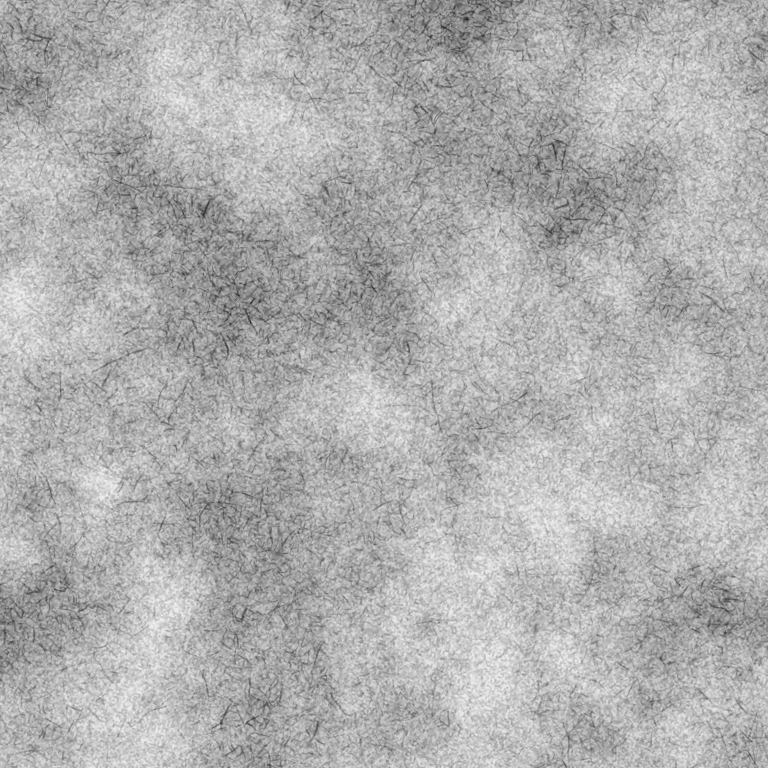
Write a Shadertoy shader that draws this texture.

```glsl
// Mottled grey fibrous paper: soft clouds, fine wrinkles and thin dark hair strokes.

float hash(vec2 p)
{
    vec3 q = fract(p.xyx * 0.1031);
    q += dot(q, q.yzx + 33.33);
    return fract((q.x + q.y) * q.z);
}

float noise(vec2 p)
{
    vec2 cell = floor(p), f = fract(p);
    f = f * f * (3.0 - 2.0 * f);
    return mix(mix(hash(cell), hash(cell + vec2(1, 0)), f.x),
               mix(hash(cell + vec2(0, 1)), hash(cell + vec2(1, 1)), f.x), f.y);
}

mat2 rotation(float angle)
{
    float c = cos(angle), s = sin(angle);
    return mat2(c, s, -s, c);
}

// Layered noise with a mean near 0.66.
float clouds(vec2 p)
{
    float sum = 0.0, amplitude = 0.5;
    for (int i = 0; i < 6; i++) {
        sum += amplitude * noise(p);
        p = rotation(0.4) * p * 2.03 + 17.3;
        amplitude *= 0.65;
    }
    return sum;
}

// Bent, tapered strokes, one per cell; spread is the angle range around both axes.
float strokes(vec2 uv, float cells, float spread, float seed)
{
    vec2 p = uv * cells + seed * 7.37;
    vec2 home = floor(p);
    float width = 0.0019 * cells;
    float ink = 0.0;
    for (int y = -1; y <= 1; y++)
    for (int x = -1; x <= 1; x++) {
        vec2 cell = home + vec2(x, y);
        vec2 id = cell + seed * 41.0 + 100.0;
        vec2 center = cell + vec2(hash(id), hash(id + 57.0));
        float turn = hash(id + 113.0);
        float angle = step(0.5, hash(id + 171.0)) * 1.5708 + (turn - 0.5) * spread;
        vec2 q = rotation(angle) * (p - center);
        float halfLength = mix(0.25, 0.85, hash(id + 229.0));
        float bend = (hash(id + 283.0) - 0.5) * 0.6;
        float along = abs(q.x) / halfLength;
        float dist = abs(q.y + bend * q.x * q.x) / sqrt(1.0 + 4.0 * bend * bend * q.x * q.x);
        float strength = hash(id + 347.0);
        ink += (1.0 - smoothstep(0.0, width, dist))
             * (1.0 - smoothstep(0.4, 1.0, along)) * strength * strength;
    }
    return ink;
}

void mainImage(out vec4 fragColor, in vec2 fragCoord)
{
    vec2 uv = fragCoord / iResolution.y;

    // Broad light and dark patches
    float cloud = clouds(uv * 7.0 + 3.7);
    float grey = 0.728 + 0.40 * (cloud - 0.66);
    float depth = 1.0 + 1.8 * (0.66 - cloud);

    // Small wobble that roughens wrinkles and fibres
    vec2 warp = vec2(noise(uv * 70.0), noise(uv * 70.0 + 71.0)) - 0.5;

    // Fine wrinkles along the mid level of warped noise
    float wrinkle = abs(noise(rotation(0.5) * (uv + 0.008 * warp) * 150.0 + 200.0) - 0.5);
    grey -= 0.08 * depth * (1.0 - smoothstep(0.0, 0.16, wrinkle));

    // Grain
    grey += 0.21 * (noise(rotation(0.3) * uv * 400.0 + 500.0) - 0.5);

    // Dense short hairs in every direction
    vec2 rough = uv + 0.004 * warp;
    float ink = 0.0;
    for (int i = 0; i < 3; i++) {
        float layer = float(i);
        ink += 0.19 * strokes(rotation(0.7 * layer) * rough, 76.0 + 9.0 * layer, 3.14, layer + 1.0);
    }

    // Longer fibres, gathered in clumps
    float clump = smoothstep(0.3, 0.75, noise(uv * 16.0 + 31.0));
    float fibres = strokes(rough, 33.0, 1.5, 5.0) + strokes(rough, 44.0, 1.9, 6.0);
    ink += 0.34 * fibres * mix(0.35, 1.1, clump);

    // Sparse long scratches, broken into pieces
    float scratches = strokes(rough, 12.0, 0.9, 8.0) + strokes(rough, 17.0, 1.1, 9.0);
    ink += 0.24 * scratches * smoothstep(0.3, 0.7, noise(uv * 45.0 + 9.0));

    // Overlapping ink saturates softly
    grey -= 0.36 * (1.0 - exp(-depth * ink / 0.36));

    fragColor = vec4(vec3(clamp(grey, 0.1, 0.92)), 1.0);
}
```
